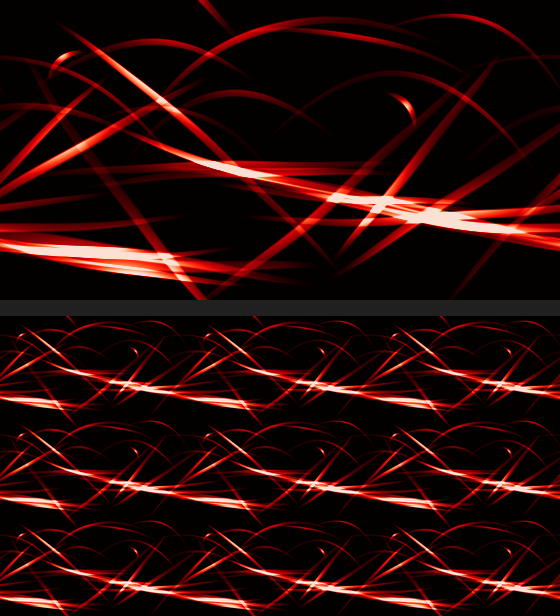
Top, the tile; bottom, the same tile 3 across and 3 down.
This background is drawn by a Shadertoy shader. Its source:

```glsl
vec4 hash4(float seed) {
    return fract(sin(seed * vec4(12.99, 78.23, 39.35, 57.61) + 1.7) * 4375.85);
}

// Light of one curved, tapering ribbon, summed over the neighbouring tiles
float ribbon(vec2 p, vec2 tile, vec2 centre, float angle, float bend,
             float reach, float width, float power, float seed) {
    vec2 along = vec2(cos(angle), sin(angle));
    float hotSpot = (hash4(seed + 50.0).x - 0.5) * reach;
    float side = hash4(seed + 50.0).y < 0.5 ? -1.0 : 1.0;
    float light = 0.0;
    for (int y = -1; y <= 1; y++)
    for (int x = -1; x <= 1; x++) {
        vec2 d = p - centre - vec2(x, y) * tile;
        float u = dot(d, along);
        if (abs(u) >= reach) continue;

        // Distance to a parabola with a slight hand wobble
        float wobble = 0.006 * sin(5.0 * u + seed) + 0.003 * sin(11.0 * u + 2.0 * seed);
        float v = dot(d, vec2(-along.y, along.x)) - bend * u * u - wobble;
        v /= sqrt(1.0 + 4.0 * bend * bend * u * u);

        float taper = 1.0 - u * u / (reach * reach);
        float halfWidth = width * (0.35 + 0.65 * taper);
        float soft = max(0.4 * halfWidth, 1.5 / iResolution.y);
        float body = 1.0 - smoothstep(halfWidth - soft, halfWidth + 0.2 * soft, abs(v));
        float shade = 0.8 + 0.25 * side * clamp(v / halfWidth, -1.0, 1.0);
        float q = (u - hotSpot) / (0.36 * reach);
        light += body * shade * smoothstep(0.0, 0.6, taper) * (0.35 + 1.25 * exp(-q * q));
    }
    return light * power;
}

// Black through deep red to a pale, warm white
vec3 glowColour(float light) {
    float heat = smoothstep(0.75, 1.75, light);
    return vec3(min(0.01 + light, 0.99), 0.88 * heat, 0.03 * min(light, 1.0) + 0.8 * heat * heat);
}

void mainImage(out vec4 fragColor, in vec2 fragCoord) {
    vec2 p = fragCoord / iResolution.y;
    vec2 tile = vec2(iResolution.x / iResolution.y, 1.0);
    float light = 0.0;

    // Shallow streaks in the lower half
    for (int i = 0; i < 13; i++) {
        float n = float(i);
        vec4 r = hash4(n + 1.0);
        vec2 centre = vec2(fract(n * 0.618 + 0.2) * tile.x, 0.1 + 0.4 * fract(n * 0.382 + 0.15 * r.x));
        light += ribbon(p, tile, centre, mix(-0.24, 0.06, r.y), mix(-0.08, 0.16, r.z),
                        mix(0.45, 0.85, r.w), mix(0.014, 0.023, r.x), mix(0.5, 1.25, r.z), n);
    }

    // Steep crossing beams
    for (int i = 0; i < 7; i++) {
        float n = float(i);
        vec4 r = hash4(n + 21.0);
        vec2 centre = vec2(fract(n * 0.618 + 0.13) * tile.x, mix(0.3, 0.55, r.x));
        float angle = i % 3 == 2 ? -mix(0.6, 1.0, r.y) : mix(0.5, 0.95, r.y);
        light += ribbon(p, tile, centre, angle, mix(-0.25, 0.15, r.z),
                        mix(0.45, 0.68, r.w), mix(0.013, 0.022, r.z), mix(0.45, 1.15, r.x), n + 21.0);
    }

    // Thin, dim arches overhead
    for (int i = 0; i < 9; i++) {
        float n = float(i);
        vec4 r = hash4(n + 35.0);
        vec2 centre = vec2(fract(n * 0.618 + 0.4) * tile.x, mix(0.6, 0.95, r.x));
        light += ribbon(p, tile, centre, mix(-0.65, 0.3, r.y), mix(-1.6, -0.3, r.z),
                        mix(0.32, 0.58, r.w), mix(0.007, 0.015, r.y), mix(0.2, 0.6, r.x), n + 35.0);
    }

    // Short bright hooks
    for (int i = 0; i < 2; i++) {
        float n = float(i);
        vec2 centre = vec2(fract(n * 0.618 + 0.11) * tile.x, 0.8 - 0.15 * n);
        light += ribbon(p, tile, centre, 0.7 - 1.6 * n, -5.0, 0.08, 0.012, 1.1, n + 46.0);
    }

    fragColor = vec4(glowColour(light), 1.0);
}
```
